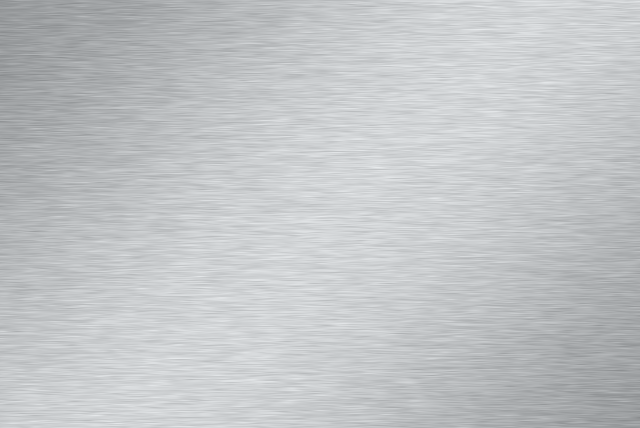
A WebGL 1 fragment shader for this texture:

```glsl
precision highp float;

uniform vec2 u_resolution;

const vec3 COOL_TINT = vec3(-0.009, 0.002, 0.010);
const float SHEEN_BRIGHT = 0.832;
const float SHEEN_FALLOFF = 0.245;

float hash(vec2 p) {
    vec3 q = fract(vec3(p.xyx) * vec3(0.1031, 0.1030, 0.0973));
    q += dot(q, q.yzx + 33.33);
    return fract((q.x + q.y) * q.z);
}

// One row of smooth noise, shifted at random so that rows never line up
float rowNoise(float x, float row, float seed) {
    float shifted = x + 61.0 * hash(vec2(row, seed));
    float cell = floor(shifted);
    float blend = smoothstep(0.0, 1.0, shifted - cell);
    vec2 key = vec2(cell, row + seed * 37.0);
    return mix(hash(key), hash(key + vec2(1.0, 0.0)), blend);
}

// Horizontal streaks, centred on zero; density is cells per canvas height
float streaks(vec2 p, vec2 density, float seed) {
    vec2 q = p * density;
    float row = floor(q.y);
    float blend = smoothstep(0.25, 0.75, q.y - row);
    return mix(rowNoise(q.x, row, seed),
               rowNoise(q.x, row + 1.0, seed), blend) - 0.5;
}

// Keeps the strongest marks and flattens the weak ones
float sparse(float mark) {
    return 2.0 * mark * abs(mark);
}

// Diagonal band of reflected light, fading into both far corners
float sheen(vec2 uv) {
    float bandCentre = 0.22 + 0.62 * uv.y;
    float fade = smoothstep(0.0, 0.95, abs(uv.x - bandCentre));
    return SHEEN_BRIGHT - SHEEN_FALLOFF * fade;
}

// Brush marks: crisp hairlines and scratches over faint wider marks
float brushing(vec2 p) {
    float marks = 0.070 * streaks(p, vec2(22.0, 540.0), 1.0);
    marks += 0.045 * streaks(p, vec2(40.0, 470.0), 2.0);
    marks += 0.085 * sparse(streaks(p, vec2(28.0, 580.0), 5.0));
    marks += 0.018 * streaks(p, vec2(16.0, 230.0), 3.0);
    marks += 0.014 * streaks(p, vec2(10.0, 80.0), 4.0);
    return marks;
}

void main() {
    vec2 uv = gl_FragCoord.xy / u_resolution;
    vec2 p = gl_FragCoord.xy / u_resolution.y;
    float level = sheen(uv) + brushing(p);
    gl_FragColor = vec4(clamp(vec3(level) + COOL_TINT, 0.0, 1.0), 1.0);
}
```
